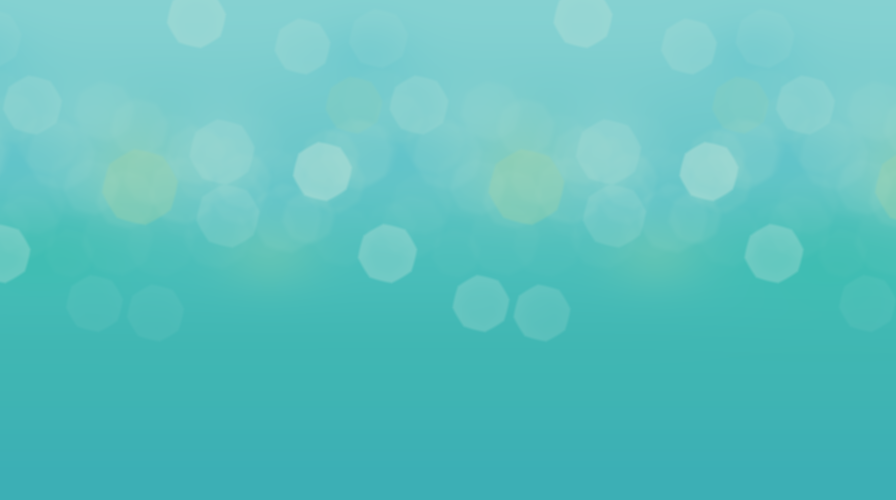
Write a Shadertoy shader that draws this background.

```glsl
const float PERIOD = 0.773;
const float TAU = 6.2831853;
const vec3 MIST = vec3(0.68, 0.87, 0.84);
const vec3 LIME = vec3(0.64, 0.83, 0.66);
const vec3 AQUA = vec3(0.30, 0.74, 0.79);
const vec3 JADE = vec3(0.22, 0.74, 0.68);

float hash(float n) {
    return fract(sin(n * 91.345) * 47453.21);
}

// Offset to the nearest horizontal copy of a centre
vec2 wrapOffset(vec2 p, vec2 centre) {
    vec2 d = p - centre;
    d.x -= PERIOD * round(d.x / PERIOD);
    return d;
}

// Softened polygon radius, like a lens aperture
float apertureRadius(vec2 d, float sides, float turn) {
    float sector = TAU / sides;
    float angle = atan(d.y, d.x + 1e-6) + turn;
    float flatRadius = length(d) * cos(angle - sector * round(angle / sector));
    return mix(length(d), flatRadius, 0.75);
}

float disc(vec2 d, float radius, float blur) {
    float r = apertureRadius(d, 8.0, 0.25);
    float rim = 0.85 + 0.15 * smoothstep(0.4, 1.0, r / radius);
    return rim * (1.0 - smoothstep(radius - blur, radius + blur, r));
}

float glow(vec2 d, vec2 size) {
    vec2 q = d / size;
    return exp(-dot(q, q));
}

vec3 addDisc(vec3 color, vec2 p, vec2 centre, float radius, vec3 tint, float alpha) {
    // Low discs are clearest around the middle of the canvas
    float low = 1.0 - smoothstep(0.40, 0.52, centre.y);
    float clarity = mix(1.0, 0.3 + 0.7 * exp(-pow((p.x - 0.92) / 0.3, 2.0)), low);
    return mix(color, tint, alpha * clarity * disc(wrapOffset(p, centre), radius, 0.004));
}

vec3 addGlow(vec3 color, vec2 p, vec2 centre, vec2 size, vec3 tint, float alpha) {
    return mix(color, tint, alpha * glow(wrapOffset(p, centre), size));
}

vec3 backdrop(float y) {
    vec3 c = mix(vec3(0.235, 0.685, 0.71), vec3(0.25, 0.715, 0.70), smoothstep(0.0, 0.32, y));
    c = mix(c, vec3(0.29, 0.745, 0.73), smoothstep(0.28, 0.50, y));
    c = mix(c, vec3(0.42, 0.78, 0.79), smoothstep(0.46, 0.70, y));
    return mix(c, vec3(0.52, 0.82, 0.82), smoothstep(0.66, 1.0, y));
}

vec3 scatterDiscs(vec3 color, vec2 p) {
    for (int i = 0; i < 38; i++) {
        float k = float(i) + 1.0;
        float height = 0.38 + 0.25 * (hash(k + 40.0) + hash(k + 80.0));
        vec2 centre = vec2(PERIOD * fract(k * 0.618), height);
        float radius = mix(0.045, 0.068, hash(k + 120.0));
        vec3 tint = mix(MIST, LIME, 0.3 * hash(k + 160.0));
        float alpha = mix(0.03, 0.13, hash(k + 200.0)) * smoothstep(0.3, 0.6, height);
        color = mix(color, tint, alpha * disc(wrapOffset(p, centre), radius, 0.007));
    }
    return color;
}

void mainImage(out vec4 fragColor, in vec2 fragCoord) {
    vec2 p = fragCoord / iResolution.y;
    vec3 color = backdrop(p.y);

    // Cool pockets and green haze
    color = addGlow(color, p, vec2(0.54, 0.60), vec2(0.16, 0.06), AQUA, 0.35);
    color = addGlow(color, p, vec2(0.03, 0.68), vec2(0.08, 0.05), AQUA, 0.30);
    color = addGlow(color, p, vec2(0.73, 0.89), vec2(0.10, 0.07), AQUA, 0.28);
    color = mix(color, JADE, 0.6 * glow(p - vec2(0.08, 0.49), vec2(0.20, 0.09)));
    color = mix(color, JADE, 0.6 * glow(p - vec2(1.66, 0.47), vec2(0.25, 0.11)));

    // Warm clusters
    color = addGlow(color, p, vec2(0.27, 0.67), vec2(0.09, 0.10), LIME, 0.36);
    color = addGlow(color, p, vec2(0.54, 0.49), vec2(0.10, 0.07), LIME, 0.24);
    color = addGlow(color, p, vec2(0.44, 0.71), vec2(0.09, 0.10), MIST, 0.30);
    color = addGlow(color, p, vec2(0.18, 0.77), vec2(0.10, 0.07), MIST, 0.24);

    color = scatterDiscs(color, p);

    // Brightest discs
    color = addDisc(color, p, vec2(0.393, 0.963), 0.056, MIST, 0.48);
    color = addDisc(color, p, vec2(0.605, 0.907), 0.053, MIST, 0.30);
    color = addDisc(color, p, vec2(0.757, 0.923), 0.056, MIST, 0.14);
    color = addDisc(color, p, vec2(0.645, 0.657), 0.056, MIST, 0.58);
    color = addDisc(color, p, vec2(0.444, 0.696), 0.062, MIST, 0.28);
    color = addDisc(color, p, vec2(0.280, 0.626), 0.072, LIME, 0.34);
    color = addDisc(color, p, vec2(0.065, 0.790), 0.056, MIST, 0.28);
    color = addDisc(color, p, vec2(0.708, 0.790), 0.054, LIME, 0.18);
    color = addDisc(color, p, vec2(0.456, 0.568), 0.060, MIST, 0.22);
    color = addDisc(color, p, vec2(0.002, 0.493), 0.056, MIST, 0.42);
    color = addDisc(color, p, vec2(0.189, 0.393), 0.054, MIST, 0.32);
    color = addDisc(color, p, vec2(0.311, 0.374), 0.054, MIST, 0.30);

    fragColor = vec4(color, 1.0);
}
```
